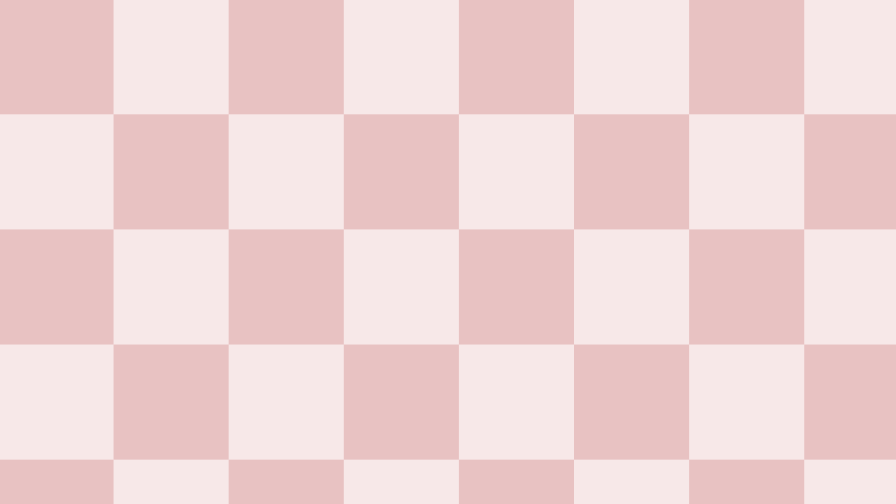
Give the GLSL for this pattern, as a Shadertoy shader.

```glsl
const vec3 ROSE = vec3(0.91, 0.76, 0.76);
const vec3 BLUSH = vec3(0.97, 0.91, 0.91);
const float CELL_SIZE = 0.2284;               // in canvas heights
const vec2 GRID_SHIFT = vec2(0.0031, 0.0016); // from the upper left corner

// Smoothed square waves along both axes, alternating +1 and -1 per cell
vec2 squareWave(vec2 cell, float pixel) {
    vec2 edgeDistance = 0.5 - abs(mod(cell + 0.5, 2.0) - 1.0);
    return clamp(2.0 * edgeDistance / pixel, -1.0, 1.0);
}

// Coverage of the cells whose column and row share parity
float checker(vec2 cell, float pixel) {
    vec2 wave = squareWave(cell, pixel);
    return 0.5 + 0.5 * wave.x * wave.y;
}

void mainImage(out vec4 fragColor, in vec2 fragCoord) {
    // Height-based coordinates, measured downward from the top
    vec2 position = vec2(fragCoord.x, iResolution.y - fragCoord.y) / iResolution.y;
    vec2 cell = (position + GRID_SHIFT) / CELL_SIZE;
    float pixel = 1.0 / (iResolution.y * CELL_SIZE);

    fragColor = vec4(mix(BLUSH, ROSE, checker(cell, pixel)), 1.0);
}
```
